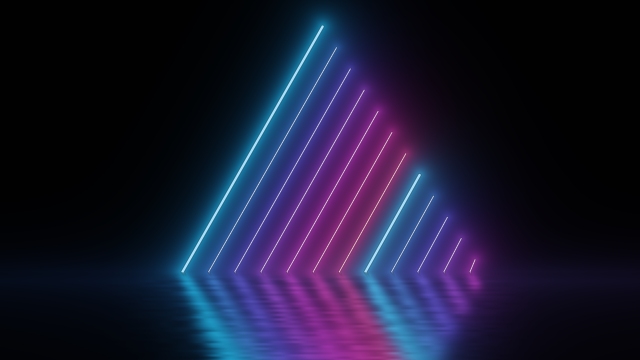
Give the GLSL for this background, as a Shadertoy shader.

```glsl
// Slanted neon tubes forming a triangle above a dark, softly reflecting floor.

const float HORIZON = 0.245;

float hash(vec2 p) {
    return fract(sin(dot(p, vec2(12.99, 78.23))) * 4375.85);
}

float noise(vec2 p) {
    vec2 i = floor(p), f = fract(p);
    f = f * f * (3.0 - 2.0 * f);
    return mix(mix(hash(i), hash(i + vec2(1, 0)), f.x),
               mix(hash(i + vec2(0, 1)), hash(i + vec2(1, 1)), f.x), f.y);
}

float segmentDistance(vec2 p, vec2 a, vec2 b) {
    vec2 pa = p - a, ba = b - a;
    return length(pa - ba * clamp(dot(pa, ba) / dot(ba, ba), 0.0, 1.0));
}

// Cyan, violet, magenta, hot pink
vec3 neonRamp(float t) {
    vec3 c = mix(vec3(0.05, 0.65, 0.95), vec3(0.30, 0.25, 1.0), clamp(t * 3.0, 0.0, 1.0));
    c = mix(c, vec3(0.85, 0.15, 0.85), clamp(t * 3.0 - 1.0, 0.0, 1.0));
    return mix(c, vec3(1.0, 0.12, 0.45), clamp(t * 3.0 - 2.0, 0.0, 1.0));
}

void mainImage(out vec4 fragColor, in vec2 fragCoord) {
    vec2 p = fragCoord / iResolution.y;
    p.x += 0.5 * (16.0 / 9.0 - iResolution.x / iResolution.y);
    float pixel = 1.0 / iResolution.y;
    float depth = max(HORIZON - p.y, 0.0);
    float onFloor = smoothstep(0.0, 0.03, depth);

    // Mirror the floor upward, with fine horizontal ripples
    float ripple = noise(p * vec2(22.0, 160.0)) - 0.5;
    vec2 q = vec2(p.x + ripple * 0.06 * depth, HORIZON + abs(p.y - HORIZON));

    vec3 light = vec3(0.0);
    float core = 0.0;
    vec3 coreColor = vec3(0.0);
    for (int i = 0; i < 12; i++) {
        float n = float(i);
        float phase = mod(n, 7.0);
        float thick = 1.0 - step(0.5, phase);
        vec3 tint = neonRamp(phase / 6.0);
        vec2 foot = vec2(0.507 + 0.0726 * n, HORIZON);
        vec2 tip = vec2(0.896 + 0.0385 * n, 0.926 - 0.0589 * n);
        float d = segmentDistance(q, foot, tip);

        // Tight halo in the air, widening blur on the floor
        float halo = 0.55 * exp(-d / 0.018);
        float blur = d / (0.014 + 0.12 * depth);
        halo = mix(halo, 0.5 * exp(-blur * blur), onFloor);
        float wide = 0.19 * exp(-d / 0.07);
        light += tint * (halo + wide) * (1.0 + 0.6 * thick);

        // White-hot tube
        float radius = mix(0.0021, 0.0042, thick);
        float tube = 1.0 - smoothstep(radius - pixel, radius + pixel, d);
        tube *= exp(-depth * 180.0);
        core = max(core, tube);
        coreColor += tube * mix(tint, vec3(1.0), mix(0.75, 0.65, thick));
    }
    light *= 1.0 + ripple * 0.35 * onFloor;

    // Mist along the horizon and the dim floor sheen
    float away = abs(p.y - HORIZON);
    float side = (p.x - 0.89) / 0.85;
    float spread = exp(-side * side * 0.9);
    vec3 mist = mix(vec3(0.03, 0.07, 0.16), vec3(0.09, 0.07, 0.20), smoothstep(0.3, 1.5, p.x));
    light += mist * exp(-away / 0.06) * (0.3 + 0.7 * spread);
    light += mist * 0.5 * onFloor * exp(-depth * 4.0) * (0.4 + 0.6 * spread);

    vec3 color = vec3(0.002, 0.003, 0.006) + 1.0 - exp(-light);
    color = mix(color, min(coreColor, 1.0), core);
    fragColor = vec4(color, 1.0);
}
```
